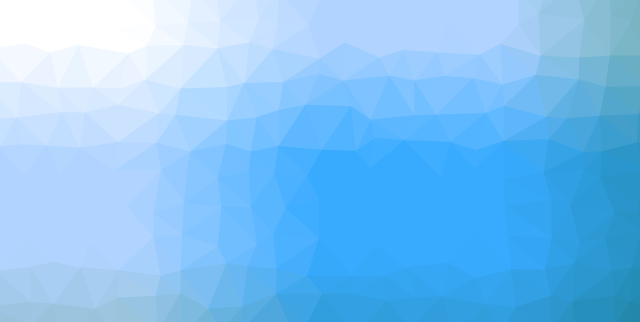
Write a Shadertoy shader that draws this background.

```glsl
#define GRID vec2(19.7, 10.27)
#define GRID_SHIFT vec2(0.69, 0.67)
#define JITTER vec2(0.60, 0.54)
#define SEED vec2(37.0, 61.0)
#define WHITE vec3(1.0)
#define PALE vec3(0.69, 0.83, 1.0)
#define AZURE vec3(0.22, 0.67, 1.0)
#define RIGHT_TINT vec3(0.68, 0.85, 0.76)
#define FLOOR_TINT vec3(0.87, 0.92, 0.86)

// Two random values in 0..1
vec2 hash22(vec2 p) {
    vec3 q = fract(vec3(p.xyx) * vec3(0.1031, 0.1030, 0.0973));
    q += dot(q, q.yzx + 33.33);
    return fract((q.xx + q.yz) * q.zy);
}

// Mesh vertex: a lattice point pushed off its place
vec2 meshVertex(vec2 id) {
    return id + (hash22(id + SEED) - 0.5) * JITTER;
}

float ramp(float start, float end, float x) {
    return clamp((x - start) / (end - start), 0.0, 1.0);
}

// Smooth colour field behind the facets
vec3 skyColor(vec2 uv) {
    float across = ramp(0.21, 0.50, uv.x);
    float down = ramp(0.87, 0.50, uv.y);
    vec3 upper = mix(WHITE, PALE, across);
    vec3 lower = mix(PALE, AZURE, across);
    vec3 color = mix(upper, lower, down);
    color *= mix(vec3(1.0), RIGHT_TINT, ramp(0.79, 1.0, uv.x));
    return color * mix(vec3(1.0), FLOOR_TINT, ramp(0.21, 0.0, uv.y));
}

// Signed distance to a line, positive on its left
float edgeDistance(vec2 p, vec2 a, vec2 b) {
    vec2 e = b - a;
    return (e.x * (p.y - a.y) - e.y * (p.x - a.x)) / length(e);
}

// Flat facet coloured at its middle; alpha is its coverage
vec4 facet(vec2 p, vec2 a, vec2 b, vec2 c, float pixel) {
    float inside = min(edgeDistance(p, a, b),
                   min(edgeDistance(p, b, c), edgeDistance(p, c, a)));
    float coverage = clamp(inside / pixel + 0.5, 0.0, 1.0);
    vec2 middle = ((a + b + c) / 3.0 + GRID_SHIFT) / GRID;
    return vec4(skyColor(middle), 1.0) * coverage;
}

void mainImage(out vec4 fragColor, in vec2 fragCoord) {
    vec2 uv = fragCoord / iResolution.xy;
    vec2 p = uv * GRID - GRID_SHIFT;
    float pixel = GRID.y / iResolution.y;
    vec4 sum = vec4(skyColor(uv), 1.0) * 0.0001;

    // Split each nearby quad along its shorter diagonal
    for (int y = -1; y <= 1; y++) {
        for (int x = -1; x <= 1; x++) {
            vec2 id = floor(p) + vec2(x, y);
            vec2 a = meshVertex(id);
            vec2 b = meshVertex(id + vec2(1.0, 0.0));
            vec2 c = meshVertex(id + vec2(1.0, 1.0));
            vec2 d = meshVertex(id + vec2(0.0, 1.0));
            if (distance(a, c) < distance(b, d)) {
                sum += facet(p, a, b, c, pixel) + facet(p, a, c, d, pixel);
            } else {
                sum += facet(p, a, b, d, pixel) + facet(p, b, c, d, pixel);
            }
        }
    }
    fragColor = vec4(sum.rgb / sum.a, 1.0);
}
```
